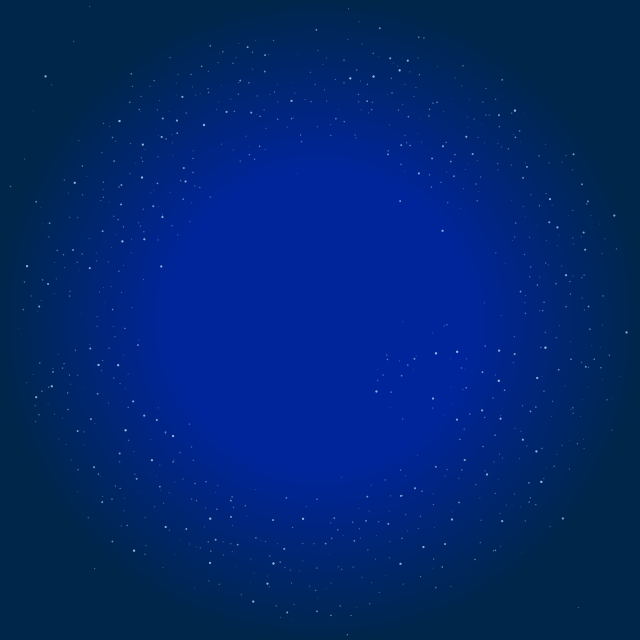
Write a WebGL 1 fragment shader that draws this background.

```glsl
precision highp float;

uniform vec2 u_resolution;

const vec3 GLOW_BLUE = vec3(0.0, 0.145, 0.608);
const vec3 NIGHT_BLUE = vec3(0.0, 0.15, 0.285);
const vec3 STAR_COLOR = vec3(0.66, 0.78, 0.92);

float hash(vec2 p) {
    return fract(sin(dot(p, vec2(127.1, 311.7))) * 43758.5453);
}

float valueNoise(vec2 p) {
    vec2 cell = floor(p);
    vec2 f = fract(p);
    f = f * f * (3.0 - 2.0 * f);
    float low = mix(hash(cell), hash(cell + vec2(1.0, 0.0)), f.x);
    float high = mix(hash(cell + vec2(0.0, 1.0)), hash(cell + vec2(1.0, 1.0)), f.x);
    return mix(low, high, f.y);
}

// Linear falloff from a flat bright disc to the dark corners
vec3 radialGlow(vec2 p, float innerRadius, float outerRadius) {
    float t = clamp((length(p) - innerRadius) / (outerRadius - innerRadius), 0.0, 1.0);
    return mix(GLOW_BLUE, NIGHT_BLUE, t);
}

// Likelihood of a star: a clumpy ring with a patch reaching inwards
float starDensity(vec2 p) {
    float r = length(p);
    float ring = smoothstep(0.22, 0.33, r) * (1.0 - smoothstep(0.42, 0.50, r));
    float patchDistance = length((p - vec2(0.16, -0.08)) / vec2(0.11, 0.09));
    float inwardPatch = 0.6 * (1.0 - smoothstep(0.6, 1.1, patchDistance));
    float clumps = mix(0.35, 1.0, valueNoise(p * 14.0 + 31.0));
    return max(ring, inwardPatch) * clumps;
}

// One jittered star per grid cell, kept clear of the cell borders
float starLayer(vec2 p, float cells, float seed, float maxRadius, float pixel) {
    vec2 cell = floor(p * cells);
    vec2 key = cell + seed;
    vec2 jitter = vec2(hash(key + 3.1), hash(key + 7.7));
    vec2 star = (cell + mix(vec2(0.1), vec2(0.9), jitter)) / cells;
    float present = step(hash(key + 13.3), starDensity(star));
    float size = hash(key + 19.9);
    float radius = maxRadius * mix(0.45, 1.0, size);
    float edge = 0.6 * pixel;
    float disc = 1.0 - smoothstep(max(radius - edge, 0.0), radius + edge, length(p - star));
    return present * disc * mix(0.3, 0.9, size);
}

void main() {
    float pixel = 1.0 / min(u_resolution.x, u_resolution.y);
    vec2 p = (gl_FragCoord.xy - 0.5 * u_resolution) * pixel;

    vec3 color = radialGlow(p, 0.232, 0.51);

    // Larger bright stars over fine dust
    float stars = starLayer(p, 30.0, 17.0, 0.0018, pixel);
    stars = max(stars, 0.55 * starLayer(p, 42.0, 71.0, 0.0012, pixel));

    gl_FragColor = vec4(mix(color, STAR_COLOR, stars), 1.0);
}
```
